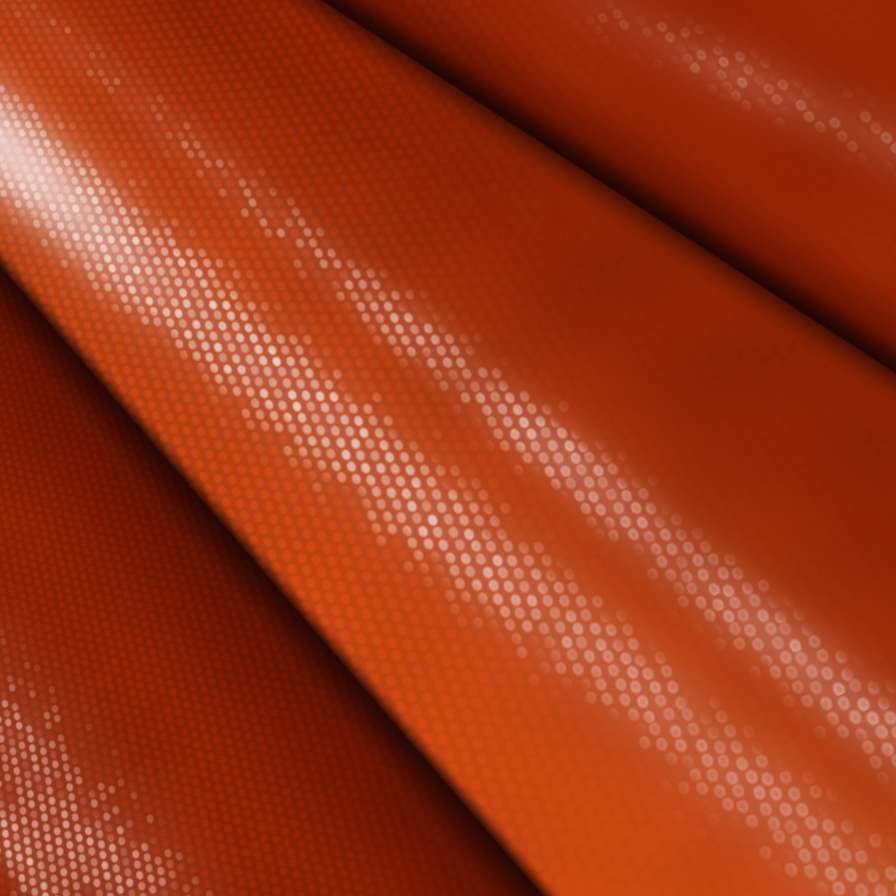
A Shadertoy shader for this texture:

```glsl
// Three rolls of glossy orange leather, parted by two dark diagonal creases.
// Creases and highlights are straight lines; the embossed grain is a staggered
// log-polar lattice around the creases' vanishing point, so it grows to the right.

// Lines are (slope, height at x = 0), with y measured down from the top edge.
const vec2 UPPER_CREASE = vec2(0.65, -0.233);
const vec2 LOWER_CREASE = vec2(1.16, 0.297);
const vec2 MAIN_GLOSS   = vec2(0.86, 0.160);
const vec2 SECOND_GLOSS = vec2(0.84, -0.015);
const vec2 TOP_GLOSS    = vec2(0.47, -0.305);
const vec2 CORNER_GLOSS = vec2(1.45, 0.800);
const vec2 VANISHING    = vec2(-1.04, -0.909);

const float GRAIN_DENSITY = 138.0;
const float GRAIN_TILT    = 0.38;
const float GRAIN_RELIEF  = 0.13;

const vec3 CREASE_DARK = vec3(0.13, 0.02, 0.01);
const vec3 BROWN       = vec3(0.40, 0.075, 0.008);
const vec3 RUST        = vec3(0.55, 0.135, 0.015);
const vec3 ORANGE      = vec3(0.74, 0.255, 0.065);
const vec3 SHEEN       = vec3(0.77, 0.46, 0.39);
const vec3 GLINT       = vec3(0.94, 0.84, 0.82);

float hash(vec2 p) {
    vec3 q = fract(p.xyx * vec3(0.1031, 0.1030, 0.0973));
    q += dot(q, q.yzx + 33.33);
    return fract((q.x + q.y) * q.z);
}

float cornerGradient(vec2 cell, vec2 offset) {
    float angle = 6.2832 * hash(cell);
    return dot(vec2(cos(angle), sin(angle)), offset);
}

float gradientNoise(vec2 p) {
    vec2 i = floor(p), f = p - i;
    vec2 w = f * f * f * (f * (f * 6.0 - 15.0) + 10.0);
    vec2 e = vec2(1.0, 0.0);
    return mix(mix(cornerGradient(i, f), cornerGradient(i + e, f - e), w.x),
               mix(cornerGradient(i + e.yx, f - e.yx), cornerGradient(i + 1.0, f - 1.0), w.x), w.y);
}

// Signed distance below a line.
float below(vec2 p, vec2 line) {
    return (p.y - line.x * p.x - line.y) / sqrt(1.0 + line.x * line.x);
}

// Soft band of light around a line.
float band(vec2 p, vec2 line, float width) {
    float d = below(p, line) / width;
    return exp(-d * d);
}

// Embossed bumps: x = bump coverage, y = random value of the cell.
vec2 grain(vec2 p, float density, float blur) {
    vec2 ray = p - VANISHING;
    vec2 g = vec2(log(length(ray)), atan(ray.y, ray.x)) * density;
    float c = cos(GRAIN_TILT), s = sin(GRAIN_TILT);
    g = mat2(c, -s, s, c) * g;
    g.x += 0.5 * mod(floor(g.y), 2.0);
    vec2 cell = floor(g);
    float h = hash(cell);
    vec2 jitter = (vec2(h, hash(cell + 71.0)) - 0.5) * mix(0.08, 0.28, blur);
    float r = length((g - cell - 0.5 - jitter) * vec2(0.86, 1.05));
    float disc = 1.0 - smoothstep(0.20, 0.47, r);
    float rim = exp(-pow((r - 0.27) / 0.11, 2.0));
    return vec2(mix(disc, 0.65 * disc + 0.35 * rim, blur), h);
}

void mainImage(out vec4 fragColor, in vec2 fragCoord) {
    vec2 p = fragCoord / iResolution.xy;
    p.y = 1.0 - p.y;
    float edge = 1.5 / iResolution.y;
    float a = below(p, UPPER_CREASE);
    float b = -below(p, LOWER_CREASE);
    float upperRoll = 1.0 - smoothstep(-edge, edge, a);
    float lowerRoll = 1.0 - smoothstep(-edge, edge, b);
    float mainRoll = (1.0 - upperRoll) * (1.0 - lowerRoll);
    float cloud = gradientNoise(p * vec2(7.0, 9.0));

    // Shading of the three rolls
    float across = a / max(a + b, 0.01);
    vec3 middle = mix(RUST, ORANGE, smoothstep(0.12, 0.72, across));
    middle *= 1.0 + 0.07 * smoothstep(0.3, 1.0, p.y) * smoothstep(0.5, 0.9, across);
    middle = mix(CREASE_DARK, middle, smoothstep(-0.025, 0.035, a) * smoothstep(-0.006, 0.018, b));
    vec3 top = mix(BROWN, RUST * 1.06, smoothstep(0.015, 0.09, -a));
    top = mix(CREASE_DARK, top, smoothstep(0.0, 0.035, -a));
    vec3 bottom = mix(BROWN, RUST, smoothstep(0.03, 0.19, -b));
    bottom = mix(CREASE_DARK, bottom, smoothstep(-0.01, 0.05, -b));
    vec3 color = mix(mix(middle, top, upperRoll), bottom, lowerRoll);

    // Grain relief, blurring into round spots toward the lower right
    float blur = smoothstep(0.35, 0.85, p.x);
    vec2 bump = grain(p, mix(GRAIN_DENSITY, GRAIN_DENSITY * 1.35, step(b, 0.0)), blur);
    float relief = GRAIN_RELIEF * (1.0 - 0.85 * smoothstep(0.2, 0.75, p.x));
    color *= 1.0 + relief * (bump.x - 0.4) + 0.06 * cloud;

    // Highlight strengths
    float mainGloss = band(p, MAIN_GLOSS, 0.052) * mix(1.0, 0.68, smoothstep(0.0, 0.9, p.x));
    float secondGloss = band(p, SECOND_GLOSS, mix(0.024, 0.042, p.x))
                      * mix(0.22, 0.78, smoothstep(0.05, 0.65, p.x));
    float topGloss = band(p, TOP_GLOSS, 0.032) * 0.5 * smoothstep(0.52, 0.85, p.x);
    float cornerGloss = band(p, CORNER_GLOSS, 0.075) * 0.55
                      + band(p, CORNER_GLOSS + vec2(0.0, 0.13), 0.025) * 0.4;
    float gloss = mainRoll * max(mainGloss, secondGloss) + upperRoll * topGloss
                + lowerRoll * cornerGloss * smoothstep(0.58, 0.85, p.y);
    gloss = clamp(gloss * (1.0 + 0.5 * cloud), 0.0, 1.0);

    // Pink sheen, separate glints, and the solid glare at the left edge
    color = mix(color, SHEEN, gloss * mix(0.52, 0.70, blur));
    float lit = smoothstep(0.45 * bump.y, 0.45 * bump.y + 0.45, gloss);
    color = mix(color, GLINT, bump.x * lit * (0.4 + 0.55 * bump.y) * mix(0.95, 0.55, blur));
    float glare = mainRoll * band(p, MAIN_GLOSS, 0.043) * (1.0 - smoothstep(0.0, 0.24, p.x));
    color = mix(color, GLINT, glare * 0.85);
    fragColor = vec4(clamp(color, 0.0, 1.0), 1.0);
}
```
